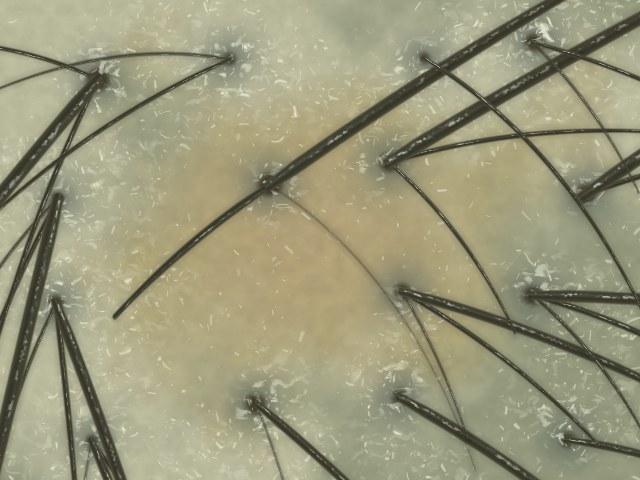
Write a WebGL 1 fragment shader that draws this texture.

```glsl
precision highp float;
uniform vec2 u_resolution;

const vec3 SKIN_WARM = vec3(0.67, 0.64, 0.47);
const vec3 SKIN_GREY = vec3(0.58, 0.60, 0.49);
const vec3 SKIN_PALE = vec3(0.725, 0.725, 0.61);
const vec3 SKIN_BLUSH = vec3(0.72, 0.62, 0.46);
const vec3 HALO_BLUE = vec3(0.38, 0.42, 0.38);
const vec3 PORE_BROWN = vec3(0.24, 0.21, 0.13);
const vec3 HAIR_DARK = vec3(0.19, 0.19, 0.14);
const vec3 HAIR_RIM = vec3(0.33, 0.32, 0.24);
const vec3 GLOSS = vec3(0.80, 0.82, 0.76);
const vec3 GLINT = vec3(0.93, 0.94, 0.84);
const vec2 WARM_CENTRE = vec2(0.64, 0.50);
const vec2 BARE_CENTRE = vec2(0.55, 0.40);
const float BARE_RADIUS = 0.15;
const vec2 CELL = vec2(0.3333, 0.25);
const float THICK = 0.0155;
const float THIN = 0.0045;
const float SOFT = 0.0027;

vec2 hash2(vec2 p) {
  vec3 q = fract(p.xyx * vec3(0.1031, 0.1030, 0.0973));
  q += dot(q, q.yzx + 33.33);
  return fract((q.xx + q.yz) * q.zy);
}

float noise(vec2 p) {
  vec2 i = floor(p), f = fract(p);
  f = f * f * (3.0 - 2.0 * f);
  float low = mix(hash2(i).x, hash2(i + vec2(1.0, 0.0)).x, f.x);
  float high = mix(hash2(i + vec2(0.0, 1.0)).x, hash2(i + 1.0).x, f.x);
  return mix(low, high, f.y);
}

float fbm(vec2 p) {
  float sum = 0.0, amp = 0.533;
  for (int i = 0; i < 4; i++) {
    sum += amp * noise(p);
    p = mat2(1.6, 1.2, -1.2, 1.6) * p + 7.3;
    amp *= 0.5;
  }
  return sum;
}

// Short blurred streaks scattered one per cell
float glints(vec2 p, float scale, float density) {
  vec2 q = p * scale + 40.0, id = floor(q);
  float sum = 0.0;
  for (int j = -1; j <= 1; j++) for (int i = -1; i <= 1; i++) {
    vec2 c = id + vec2(float(i), float(j));
    vec2 h = hash2(c), k = hash2(c + 57.0);
    vec2 d = q - c - h, axis = vec2(cos(k.x * 3.14), sin(k.x * 3.14));
    float reach = 0.03 + 0.30 * h.y * h.y;
    float along = clamp(dot(d, axis), -reach, reach);
    float line = 1.0 - smoothstep(0.0, 0.15, length(d - axis * along));
    sum += line * step(k.y, density) * (0.2 + 0.8 * h.x);
  }
  return min(sum, 1.0);
}

vec2 follicle(vec2 cell) {
  return (cell + 0.3 + 0.4 * hash2(cell + 13.0)) * CELL;
}

float grows(vec2 root) {
  return step(BARE_RADIUS, length(root - BARE_CENTRE));
}

// Fine hairs belong to the upper edge, right of the corner
float fineZone(vec2 r) {
  return smoothstep(0.7, 0.8, r.y) * smoothstep(0.32, 0.42, r.x);
}

float growthAngle(vec2 r) {
  float left = mix(-1.2, -2.3, smoothstep(0.4, 0.75, r.y));
  float right = mix(-1.35 + 1.1 * r.x, 0.42 + 0.2 * r.x, smoothstep(0.3, 0.58, r.y));
  float top = mix(-2.75, -0.2, smoothstep(0.55, 1.0, r.x));
  return mix(mix(left, right, smoothstep(0.25, 0.4, r.x)), top, fineZone(r));
}

vec3 addHair(vec3 col, vec2 p, vec2 root, float angle, float bend, float len, float radius) {
  vec2 dir = vec2(cos(angle), sin(angle)), q = p - root;
  float u = dot(q, dir);
  float v = dot(q, vec2(-dir.y, dir.x)) - bend * u * u;
  v /= sqrt(1.0 + 4.0 * bend * bend * u * u);
  float r = radius * mix(0.8, 1.0, smoothstep(0.0, 0.08, u)) * (1.0 - 0.35 * smoothstep(0.4, 1.0, u / len));
  float dist = length(vec2(v, max(max(-u, u - len), 0.0))) - r;
  float s = v / r, ridge = (s - 0.2) / 0.3;
  float grit = 0.5 * noise(vec2(u * 45.0 + root.x * 90.0, s * 2.0 + 9.0)) + 0.5 * noise(vec2(u * 190.0, s * 3.0 + 30.0));
  float shine = exp(-ridge * ridge) * (0.16 + 0.75 * smoothstep(0.48, 0.8, grit));
  shine *= mix(1.0, 0.6, smoothstep(0.05, 0.4, u));
  vec3 body = mix(mix(HAIR_DARK, HAIR_RIM, clamp(s * s, 0.0, 1.0)), GLOSS, shine);
  col *= 1.0 - 0.08 * (1.0 - smoothstep(0.0, 0.015, dist));
  return mix(col, body, (1.0 - smoothstep(-SOFT, SOFT, dist)) * smoothstep(0.0005, 0.005, radius));
}

void main() {
  vec2 p = gl_FragCoord.xy / u_resolution.y;

  // Mottled skin
  float mottle = fbm(p * 3.2 + 2.0), veil = fbm(p * 2.6 + 21.0);
  float fromCentre = length((p - WARM_CENTRE) * vec2(0.85, 1.1));
  vec3 col = mix(SKIN_WARM, SKIN_PALE, smoothstep(0.14, 0.50, fromCentre + 1.1 * (mottle - 0.5)));
  col = mix(col, SKIN_GREY, smoothstep(0.36, 0.67, veil + 0.28 * (p.x - 0.67) - 0.12 * (p.y - 0.5)));
  col = mix(col, SKIN_BLUSH, 0.55 * exp(-16.0 * fromCentre * fromCentre));
  col *= 0.95 + 0.10 * fbm(p * 48.0);

  // Shaded pores
  float flaky = 0.0;
  for (int j = 0; j < 4; j++) for (int i = 0; i < 4; i++) {
    vec2 cell = vec2(float(i), float(j)), root = follicle(cell), d = p - root;
    float r = length(d) + 0.05 * (mottle - 0.5), on = grows(root);
    col = mix(col, HALO_BLUE, on * 0.7 * exp(-r * r * 330.0));
    col = mix(col, PORE_BROWN, on * 0.8 * (1.0 - smoothstep(0.004, 0.026, r)));
    vec2 drift = d - 0.07 * (hash2(cell + 71.0) - 0.5);
    flaky += on * exp(-dot(drift, drift) * 300.0);
  }

  // Dry flakes and wet glints
  vec2 warped = p + 0.016 * vec2(noise(p * 45.0), noise(p * 45.0 + 50.0));
  float clusters = smoothstep(0.42, 0.66, fbm(p * 5.0 + 60.0)) * smoothstep(0.08, 0.4, fromCentre);
  float density = 0.10 + 0.40 * clusters + 0.4 * min(flaky, 1.0);
  float sparkle = 0.7 * glints(warped, 32.0, density) + 0.6 * glints(warped + 3.0, 58.0, density);
  float flecks = smoothstep(0.54, 0.76, fbm(warped * vec2(55.0, 85.0)));
  sparkle += flecks * (0.6 * min(flaky, 1.0) + 0.22 * clusters);
  col = mix(col, GLINT, min(sparkle, 0.9));

  // Up to three strands of falling thickness from every pore
  for (int j = 0; j < 4; j++) for (int i = 0; i < 4; i++) {
    vec2 cell = vec2(float(i), float(j)), root = follicle(cell);
    if (grows(root) < 0.5) continue;
    vec2 h = hash2(cell + 31.0), k = hash2(cell + 83.0);
    float fine = fineZone(root);
    float band = smoothstep(0.46, 0.56, root.y) * (1.0 - fine);
    float bold = mix(0.3 + 0.6 * h.x, 1.0, 0.85 * band) * (1.0 - 0.95 * fine);
    float angle = growthAngle(root) + 0.2 * (h.y - 0.5);
    float backswept = band * smoothstep(0.36, 0.42, root.x) * (1.0 - smoothstep(0.6, 0.7, root.x));
    float wispAngle = angle - 0.5 - 1.5 * k.x;
    float mateAngle = angle + mix(0.25 * sign(h.y - 0.5), 3.1, backswept);
    if (k.x < 0.6) {
      col = addHair(col, p, root, wispAngle, -0.7 * cos(wispAngle), 0.3 + 0.4 * h.y, THIN * (0.5 + 0.6 * h.x));
    }
    if (k.y * (1.0 - backswept) < 0.65 - 0.5 * fine) {
      float mateRadius = mix(THIN, 0.55 * THICK, max(k.y, backswept));
      col = addHair(col, p, root, mateAngle, -0.35 * cos(mateAngle), 0.4 + 0.25 * h.x, mateRadius);
    }
    float droop = -cos(angle) * mix(0.75, 0.05, bold) * (0.4 + 0.6 * k.x);
    float len = mix(mix(0.45, 1.0, bold), 0.75, fine);
    col = addHair(col, p, root, angle, droop, len, mix(THIN, THICK, bold));
  }

  gl_FragColor = vec4(clamp(col, 0.0, 1.0), 1.0);
}
```
